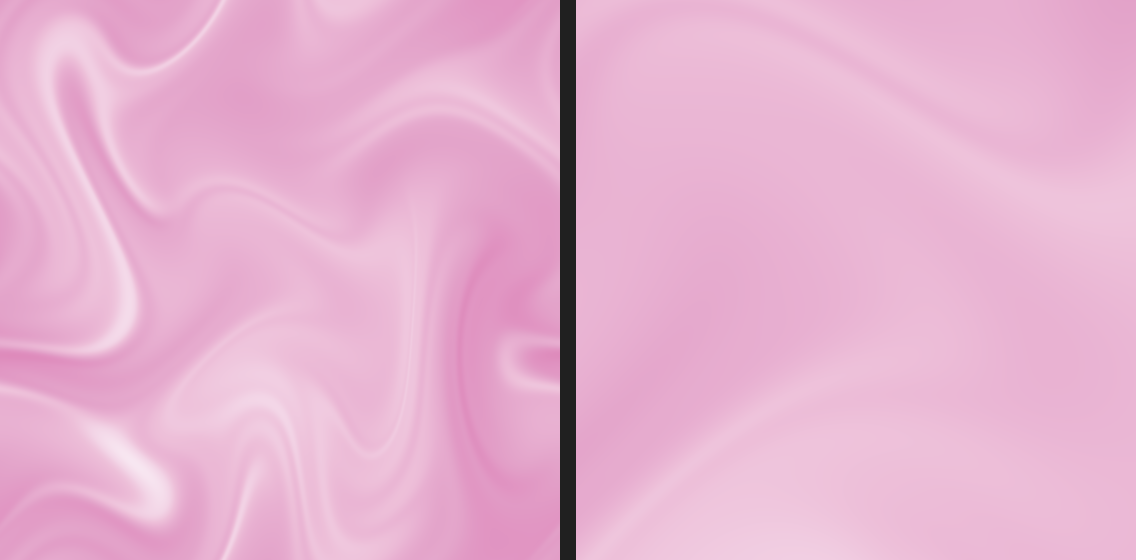
Left, the full canvas; right, a detail of the centre.
A WebGL 1 fragment shader for this texture:

```glsl
precision highp float;
// Tiling pink satin: soft tones and pale creased folds, stirred by a swirling flow.

uniform vec2 u_resolution;

#define SWIRL 0.085       // distance stirred by each flow
#define DETAIL 3.3        // highest wave count across the tile
#define TONE 0.80         // strength of the broad light and dark areas
#define FOLD 2.2          // brightness of the folds
#define FOLD_WIDTH 0.34   // half width of a fold, in field units
#define SHADOW 0.85       // darkness beside the folds
#define STRANDS 0.32      // strength of the faint parallel streaks
#define BALANCE 1.80      // middle of the colour ramp

const float PI = 3.14159265;
const float TAU = 6.2831853;
const int WAVES = 9;
const int STEPS = 5;

float hash(float n, float seed) {
  return fract(sin(n * 127.1 + seed * 311.7) * 43758.5);
}

// Layered sines with whole wave counts, so the field wraps.
// Returns the unit-variance value in x and its slope / TAU in yz.
vec3 waves(vec2 p, float seed, float detail) {
  vec3 sum = vec3(0.0);
  float energy = 0.0;
  for (int i = 0; i < WAVES; i++) {
    float n = float(i) + 1.0;
    float angle = PI * (n + hash(n, seed)) / float(WAVES);
    float radius = mix(1.0, detail, hash(n + 20.0, seed));
    vec2 k = floor(radius * vec2(cos(angle), sin(angle)) + 0.5);
    float amp = 1.0 / length(k);
    float phase = TAU * (dot(k, p) + hash(n + 40.0, seed));
    sum += amp * vec3(sin(phase), k * cos(phase));
    energy += 0.5 * amp * amp;
  }
  return sum / sqrt(energy);
}

// Carries a point along the curl of a wave field, which smears without tearing.
vec2 stir(vec2 p, float seed) {
  for (int i = 0; i < STEPS; i++) {
    vec2 slope = waves(p, seed, DETAIL).yz;
    p += SWIRL / float(STEPS) * vec2(slope.y, -slope.x);
  }
  return p;
}

float bump(float x, float width) {
  return exp(-x * x / (width * width));
}

// Six even steps from deep rose to near white; t = 0 is the second-darkest colour.
vec3 satinRamp(float t) {
  vec3 c = mix(vec3(0.865, 0.53, 0.725), vec3(0.88, 0.58, 0.76), clamp(t + 1.0, 0.0, 1.0));
  c = mix(c, vec3(0.89, 0.64, 0.79), clamp(t, 0.0, 1.0));
  c = mix(c, vec3(0.91, 0.69, 0.82), clamp(t - 1.0, 0.0, 1.0));
  c = mix(c, vec3(0.93, 0.75, 0.85), clamp(t - 2.0, 0.0, 1.0));
  c = mix(c, vec3(0.95, 0.83, 0.90), clamp(t - 3.0, 0.0, 1.0));
  return mix(c, vec3(0.975, 0.92, 0.955), clamp((t - 4.0) * 0.6, 0.0, 1.0));
}

void main() {
  vec2 uv = gl_FragCoord.xy / u_resolution;
  vec2 drift = stir(uv, 3.0);
  vec2 smear = stir(drift, 8.0);

  // Broad shading, stirred a little
  float light = TONE * waves(drift, 5.0, DETAIL).x;

  // Folds: a pale ridge with a shadow along one side, fading out in places
  float crease = waves(smear, 13.0, DETAIL).x;
  float presence = smoothstep(-0.3, 1.3, waves(drift, 17.0, 2.6).x);
  light += presence * FOLD * bump(crease, FOLD_WIDTH);
  light -= presence * SHADOW * bump(crease - 0.65, FOLD_WIDTH);

  // Faint streaks running along the flow
  float strand = waves(smear, 23.0, DETAIL).x;
  light += STRANDS * sin(4.0 * strand) * (1.0 - 0.6 * presence);

  gl_FragColor = vec4(satinRamp(BALANCE + light * 1.15), 1.0);
}
```
